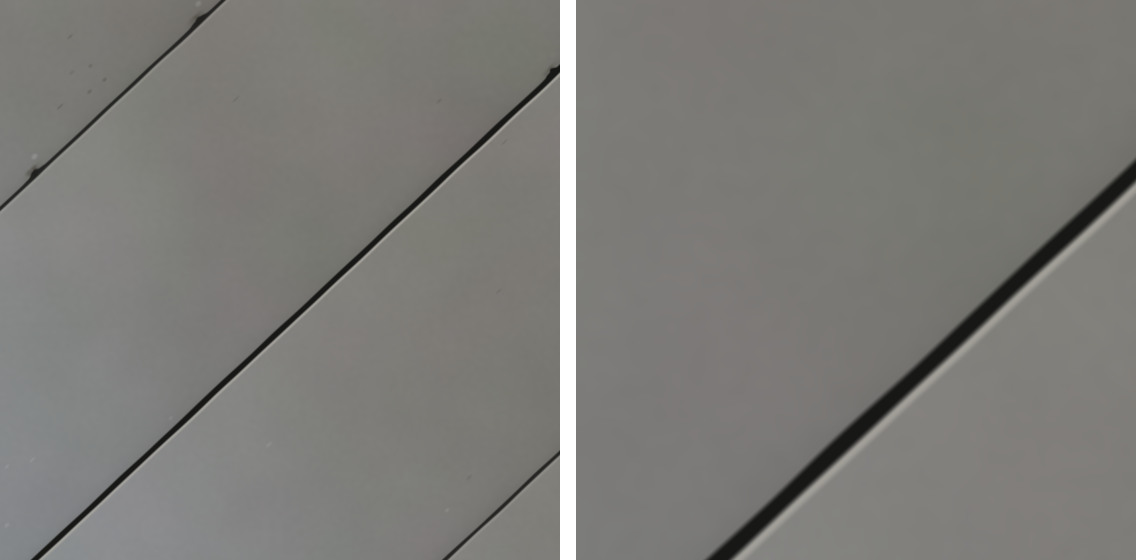
Left, the full canvas; right, a detail of the centre.
This texture is drawn by a Shadertoy shader. Its source:

```glsl
const vec2 ALONG = vec2(0.730, 0.683);    // direction of the boards
const vec2 ACROSS = vec2(-0.683, 0.730);  // from one board to the next
const float BOARD_WIDTH = 0.5;
const float SEAM_OFFSET = 0.0425;
const float CHIP_SPACING = 0.4;

const vec3 COOL_PAINT = vec3(0.535, 0.548, 0.558);
const vec3 WARM_PAINT = vec3(0.482, 0.474, 0.454);
const vec3 GAP = vec3(0.09, 0.09, 0.085);
const vec3 LIT_EDGE = vec3(0.66, 0.65, 0.62);
const vec3 BARE_SPOT = vec3(0.35, 0.34, 0.31);

vec2 hash2(vec2 p) {
    vec3 q = fract(p.xyx * vec3(0.1031, 0.1030, 0.0973));
    q += dot(q, q.yzx + 33.33);
    return fract((q.xx + q.yz) * q.zy);
}

float cornerSlope(vec2 cell, vec2 corner, vec2 f) {
    return dot(hash2(cell + corner) * 2.0 - 1.0, f - corner);
}

// Gradient noise, about -0.7 to 0.7
float gradientNoise(vec2 p) {
    vec2 cell = floor(p), f = p - cell;
    vec2 w = f * f * f * (f * (f * 6.0 - 15.0) + 10.0);
    float low = mix(cornerSlope(cell, vec2(0, 0), f), cornerSlope(cell, vec2(1, 0), f), w.x);
    float high = mix(cornerSlope(cell, vec2(0, 1), f), cornerSlope(cell, vec2(1, 1), f), w.x);
    return mix(low, high, w.y);
}

float fill(float dist, float softness) {
    return 1.0 - smoothstep(-softness, softness, dist);
}

float blob(vec2 offset, vec2 radius) {
    return 1.0 - smoothstep(0.2, 1.0, length(offset / radius));
}

// Paint lit from the lower left, with soft cloudy tints and grain
vec3 paint(vec2 p, float u, float t) {
    vec3 color = mix(COOL_PAINT, WARM_PAINT, smoothstep(-0.1, 0.95, u));
    color += mix(-0.016, 0.02, t);
    color += 0.022 * gradientNoise(p * 4.0 + 7.0);
    color += 0.012 * gradientNoise(p * 13.0 + 31.0);
    color += vec3(0.014, -0.006, 0.012) * gradientNoise(p * 6.0 + 53.0);
    color += 0.009 * gradientNoise(p * 75.0);
    return color;
}

// Small nicks thrown at random inside a region
float nicks(vec2 p, vec2 corner, vec2 extent, float seed) {
    float mask = 0.0;
    for (int i = 0; i < 6; i++) {
        vec2 id = vec2(float(i), seed);
        vec2 q = p - corner - extent * hash2(id);
        vec2 local = vec2(dot(q, ALONG), dot(q, ACROSS));
        vec2 radius = mix(vec2(0.006, 0.003), vec2(0.014, 0.005), hash2(id + 19.0));
        mask = max(mask, blob(local, radius) * mix(0.4, 1.0, hash2(id + 41.0).x));
    }
    return mask;
}

void mainImage(out vec4 fragColor, in vec2 fragCoord) {
    vec2 p = fragCoord / iResolution.xy;
    float softness = max(0.0022, 1.0 / iResolution.y);

    // Board coordinates: u runs along, s is the distance from the nearest seam
    float u = dot(p, ALONG);
    float v = dot(p, ACROSS) + SEAM_OFFSET;
    float seam = floor(v / BOARD_WIDTH + 0.5);
    float s = v - seam * BOARD_WIDTH + 0.0015 * gradientNoise(vec2(u * 9.0, seam * 5.3));
    float wide = 1.0 - mod(abs(seam), 2.0);

    vec3 color = paint(p, u, fract(v / BOARD_WIDTH));

    // Dark and light nicks
    color = mix(color, BARE_SPOT, 0.5 * nicks(p, vec2(0.09, 0.77), vec2(0.12, 0.2), 3.0));
    color -= 0.05 * nicks(p, vec2(0.0), vec2(1.0), 11.0);
    color += 0.05 * nicks(p, vec2(0.0), vec2(1.0, 0.3), 23.0);

    // Chipped edges above the seams, towards the top
    float chipCell = floor((u - 0.517) / CHIP_SPACING + 0.5);
    float a = u - 0.517 - chipCell * CHIP_SPACING;
    float worn = smoothstep(0.6, 0.68, p.y);
    float chip = worn * exp(-pow(a / 0.014, 2.0)) * (1.0 + gradientNoise(p * 90.0));
    float fleck = worn * hash2(vec2(chipCell, seam) + 5.0).x;
    color += 0.2 * fleck * blob(vec2(a - 0.02, s - 0.026), vec2(0.009, 0.007));
    color = mix(color, BARE_SPOT, 0.85 * chip * fill(abs(s - 0.006) - 0.009, 0.004));

    // Shade above the seam, lit bevel below, then the gap itself
    float halfWidth = mix(0.0031, 0.0047, wide) + 0.0008 * gradientNoise(vec2(u * 14.0, seam + 0.4));
    color *= 1.0 - 0.08 * step(0.0, s) * exp(-s / 0.014);
    float bevel = fill(abs(s + halfWidth + 0.0028) - 0.0022, softness);
    color = mix(color, LIT_EDGE, bevel * mix(0.3, 0.8, wide));
    float gap = fill(max(s - halfWidth - 0.005 * chip, -s - halfWidth), softness);
    color = mix(color, GAP, gap * mix(0.86, 1.0, wide));

    fragColor = vec4(color, 1.0);
}
```
